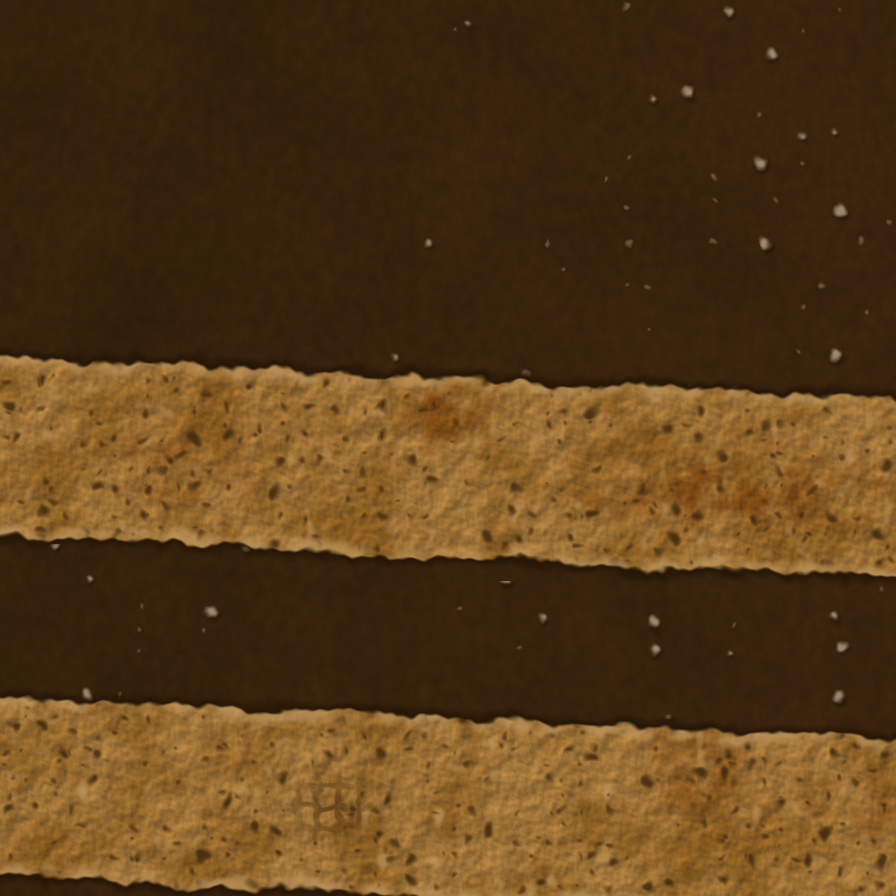
Write a WebGL 1 fragment shader that draws this texture.

```glsl
precision highp float;
// Two worn, pitted ochre bands sloping across dark brown, dusted with pale specks.

uniform vec2 u_resolution;

const vec3 DARK_OLIVE = vec3(0.195, 0.125, 0.038);
const vec3 DARK_RED = vec3(0.235, 0.138, 0.055);
const vec3 SHADOW = vec3(0.13, 0.075, 0.02);
const vec3 OCHRE = vec3(0.62, 0.45, 0.22);
const vec3 OCHRE_DEEP = vec3(0.53, 0.36, 0.13);
const vec3 OCHRE_PALE = vec3(0.74, 0.58, 0.36);
const vec3 RUST = vec3(0.46, 0.255, 0.05);
const vec3 PIT = vec3(0.25, 0.16, 0.05);
const vec3 DUST = vec3(0.69, 0.60, 0.50);

const float SLOPE = 0.048;
const float PERIOD = 0.38;
const float FIRST_CENTRE = 0.502;
const float HALF_WIDTH = 0.1;

vec2 hash2(vec2 p) {
  vec3 q = fract(p.xyx * vec3(0.1031, 0.1030, 0.0973));
  q += dot(q, q.yzx + 33.33);
  return fract((q.xx + q.yz) * q.zy);
}

float corner(vec2 cell, vec2 offset) {
  float angle = 6.2832 * hash2(cell).x;
  return dot(vec2(cos(angle), sin(angle)), offset);
}

float gradientNoise(vec2 p) {
  vec2 i = floor(p), f = fract(p), e = vec2(1.0, 0.0);
  vec2 u = f * f * f * (f * (f * 6.0 - 15.0) + 10.0);
  float low = mix(corner(i, f), corner(i + e, f - e), u.x);
  float high = mix(corner(i + e.yx, f - e.yx), corner(i + 1.0, f - 1.0), u.x);
  return mix(low, high, u.y);
}

float fbm(vec2 p) {
  float sum = 0.0, gain = 1.0;
  for (int i = 0; i < 4; i++) {
    sum += gain * gradientNoise(p);
    p = mat2(1.6, 1.2, -1.2, 1.6) * p + 17.3;
    gain *= 0.55;
  }
  return sum;
}

// Jittered round dots, one per occupied unit cell
float dots(vec2 p, float density, float size, float blur) {
  vec2 cell = floor(p);
  vec2 centre = 0.3 + 0.4 * hash2(cell + 7.0);
  vec2 pick = hash2(cell + 91.0);
  float radius = size * (0.5 + pick.y);
  float dist = length(fract(p) - centre);
  return step(pick.x, density) * (1.0 - smoothstep(radius - blur, radius + blur, dist));
}

float patchMask(vec2 p, vec2 centre, vec2 radius) {
  return exp(-dot((p - centre) / radius, (p - centre) / radius));
}

// Signed distance to the nearest band, with crumbled edges
float bandDistance(vec2 p) {
  float d = 1.0;
  for (int i = 0; i < 2; i++) {
    float centre = FIRST_CENTRE - PERIOD * float(i) - SLOPE * p.x;
    d = min(d, abs(p.y - centre) - HALF_WIDTH);
  }
  return d + 0.009 * gradientNoise(p * 27.0) + 0.005 * gradientNoise(p * 75.0)
    + 0.006 * gradientNoise(p * 7.0);
}

vec3 groundColour(vec2 p, float pixel) {
  float redness = 0.15 + 0.55 * p.x + 0.5 * fbm(p * 5.0);
  vec3 colour = mix(DARK_OLIVE, DARK_RED, clamp(redness, 0.0, 1.0));
  colour *= 1.0 + 0.11 * fbm(p * vec2(75.0, 60.0)) + 0.07 * fbm(p * 9.0 + 40.0);
  // Dust gathers at the upper right and in the gap between bands
  float gather = 0.01 + 0.3 * patchMask(p, vec2(0.88, 0.74), vec2(0.19, 0.2))
    + 0.16 * patchMask(p, vec2(0.5, 0.305), vec2(0.6, 0.06));
  vec2 q = p + 0.004 * vec2(gradientNoise(p * 90.0), gradientNoise(p * 90.0 + 31.0));
  float blur = 0.06 + 24.0 * pixel;
  float shade = dots((q + vec2(-0.002, 0.004)) * 24.0, gather, 0.14, blur);
  float speck = dots(q * 24.0, gather, 0.1, blur);
  float faint = dots(q * 42.0 + 5.0, gather * 0.5, 0.1, blur);
  colour = mix(colour, SHADOW, 0.6 * shade);
  return mix(colour, DUST, max(0.85 * speck, 0.4 * faint));
}

vec3 bandColour(vec2 p, float d, float pixel) {
  vec3 colour = mix(OCHRE, OCHRE_DEEP, smoothstep(-0.35, 0.6, fbm(p * 11.0)));
  // Rust stains
  float stain = patchMask(p, vec2(0.5, 0.54), vec2(0.05, 0.035))
    + patchMask(p, vec2(0.82, 0.455), vec2(0.14, 0.045))
    + 0.5 * patchMask(p, vec2(0.19, 0.49), vec2(0.09, 0.05))
    + 0.6 * patchMask(p, vec2(0.78, 0.13), vec2(0.06, 0.06))
    + 0.5 * patchMask(p, vec2(0.96, 0.09), vec2(0.09, 0.03));
  colour = mix(colour, RUST, clamp(stain * (0.6 + 1.3 * fbm(p * 24.0)), 0.0, 0.8));
  // Rough relief lit from the upper left
  vec2 toLight = vec2(-0.003, 0.004);
  float relief = fbm(p * 42.0) - fbm((p + toLight) * 42.0);
  colour *= 1.0 + 0.34 * relief + 0.08 * gradientNoise(p * 130.0);
  colour = mix(colour, OCHRE_PALE, 0.75 * smoothstep(0.28, 0.65, gradientNoise(p * vec2(48.0, 38.0))));
  // Pits and a small patch of woven dents
  vec2 q = p + 0.009 * vec2(gradientNoise(p * 55.0), gradientNoise(p * 55.0 + 19.0));
  float pits = max(dots(q * 34.0, 0.3, 0.15, 0.09 + 34.0 * pixel),
    0.8 * dots(q * 58.0 + 11.0, 0.28, 0.15, 0.1 + 58.0 * pixel));
  vec2 wave = sin(q * 270.0);
  float weave = smoothstep(0.2, 0.9, max(wave.x, wave.y))
    * patchMask(p, vec2(0.37, 0.1), vec2(0.045, 0.035));
  colour = mix(colour, PIT, max(0.85 * pits, 0.55 * weave));
  // Pale, broken rim
  float rim = smoothstep(-0.017, -0.004, d) * smoothstep(-0.45, 0.3, gradientNoise(p * 32.0 + 8.0));
  return mix(colour, OCHRE_PALE, 0.75 * rim);
}

void main() {
  vec2 p = gl_FragCoord.xy / u_resolution;
  float pixel = 1.0 / min(u_resolution.x, u_resolution.y);
  float d = bandDistance(p);
  vec3 ground = groundColour(p, pixel);
  ground = mix(SHADOW, ground, smoothstep(-0.002, 0.014, d));
  float cover = 1.0 - smoothstep(-0.0015 - pixel, 0.0015 + pixel, d);
  gl_FragColor = vec4(mix(ground, bandColour(p, d, pixel), cover), 1.0);
}
```
